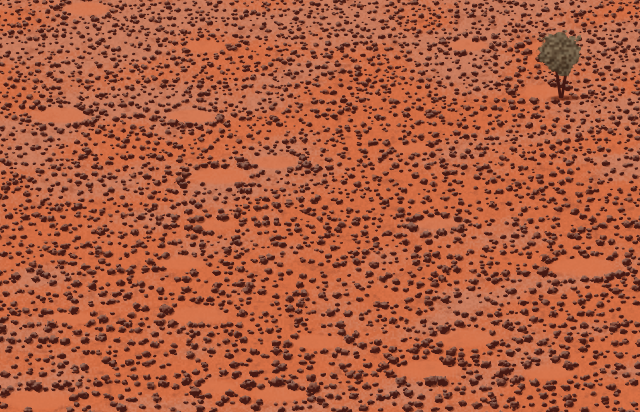
Give the GLSL for this texture, as a WebGL 1 fragment shader.

```glsl
precision highp float;
// Red desert plain seen from above: scattered tufts, bare rings and a lone tree.
uniform vec2 u_resolution;

const vec3 SAND = vec3(0.83, 0.43, 0.265);
const vec3 PALE_SAND = vec3(0.78, 0.50, 0.39);
const vec3 RUST = vec3(0.64, 0.33, 0.22);
const vec3 GREY_LEAF = vec3(0.58, 0.42, 0.36);
const vec3 SHADOW = vec3(0.44, 0.18, 0.10);
const vec3 DARK = vec3(0.26, 0.09, 0.07);

vec2 hash2(vec2 p) {
  vec3 q = fract(p.xyx * vec3(0.1031, 0.1030, 0.0973));
  q += dot(q, q.yzx + 33.33);
  return fract((q.xx + q.yz) * q.zy);
}

float noise(vec2 p) {
  vec2 i = floor(p), f = fract(p);
  f = f * f * (3.0 - 2.0 * f);
  return mix(mix(hash2(i).x, hash2(i + vec2(1, 0)).x, f.x),
             mix(hash2(i + vec2(0, 1)).x, hash2(i + vec2(1, 1)).x, f.x), f.y);
}

float fbm(vec2 p) {
  float sum = 0.0, amp = 0.5;
  for (int i = 0; i < 4; i++) {
    sum += amp * noise(p);
    p = p * 2.07 + 11.3;
    amp *= 0.5;
  }
  return sum;
}

// Relative distance to the nearest bare ellipse: 1 on its rim.
float bareField(vec2 p) {
  vec2 grid = vec2(0.30, 0.135);
  vec2 base = floor(p / grid);
  float nearest = 9.0;
  for (int j = -1; j <= 1; j++) {
    for (int i = -1; i <= 1; i++) {
      vec2 id = base + vec2(i, j);
      vec2 r = hash2(id + 47.0), s = hash2(id + 91.0);
      vec2 centre = (id + 0.2 + 0.6 * r) * grid;
      vec2 radius = vec2(0.085, 0.025) * mix(0.6, 1.05, s.x) * (1.1 - 0.3 * centre.y);
      float d = length((p - centre) / radius) + step(0.65, s.y) * 9.0;
      nearest = min(nearest, d);
    }
  }
  return nearest;
}

// Rows of jittered tufts that shrink with distance, painted far to near.
vec3 plantTufts(vec3 col, vec2 p, float cell, float fill, float seed) {
  const float RECEDE = 0.42;
  float row0 = floor(-log(1.0 - RECEDE * p.y) / (RECEDE * cell));
  float lump = noise(p * 210.0 + seed) - 0.5;
  for (int j = 0; j < 3; j++) {
    float row = row0 + 1.0 - float(j);
    float y = (1.0 - exp(-RECEDE * cell * (row + 0.5))) / RECEDE;
    float h = cell * (1.0 - RECEDE * y);
    float w = h * 1.25;
    float shift = hash2(vec2(row, seed)).x;
    for (int i = -1; i <= 1; i++) {
      float id = floor(p.x / w + shift) + float(i);
      vec2 r = hash2(vec2(id, row) + seed), s = hash2(vec2(id, row) + seed + 131.0);
      vec2 centre = vec2((id - shift + 0.1 + 0.8 * r.x) * w, y + (r.y - 0.5) * 0.8 * h);
      float field = bareField(centre);
      float ring = 1.0 - smoothstep(1.25, 1.65, field);
      float present = step(1.0, field) * step(s.y, fill + 0.3 * ring);
      float size = h * mix(0.2, 0.43, s.x) * (1.0 + 0.35 * ring);
      float soft = 0.0014 / size;
      vec2 q = (p - centre) / size * vec2(0.92, 1.2);
      float shade = 1.0 - smoothstep(0.75 - soft, 1.0 + soft, length(q - vec2(0.3, -0.35)));
      float body = 1.0 - smoothstep(1.0 - soft, 1.0 + soft, length(q) + lump * 0.7);
      float light = smoothstep(-0.25, 0.85, q.y - 0.3 * q.x + lump * 1.1);
      vec3 leaf = mix(DARK, mix(GREY_LEAF, RUST, 0.35 * r.x), light);
      col = mix(col, SHADOW, shade * present * 0.75);
      col = mix(col, leaf, body * present * 0.95);
    }
  }
  return col;
}

float stem(vec2 p, vec2 a, vec2 b, float width) {
  vec2 ab = b - a;
  float t = clamp(dot(p - a, ab) / dot(ab, ab), 0.0, 1.0);
  float d = length(p - a - ab * t);
  return 1.0 - smoothstep(width - 0.0015, width + 0.0015, d);
}

vec3 plantTree(vec3 col, vec2 p) {
  vec2 q = p - vec2(1.36, 0.765);
  float ground = 1.0 - smoothstep(0.5, 1.2, length((q - vec2(0.012, -0.003)) / vec2(0.04, 0.007)));
  col = mix(col, SHADOW, 0.75 * ground);
  float wood = max(stem(q, vec2(0.0), vec2(-0.012, 0.085), 0.0035),
                   stem(q, vec2(0.004, 0.0), vec2(0.017, 0.08), 0.0035));
  col = mix(col, DARK, wood);
  float clumps = fbm(q * 55.0 + 7.0);
  float edge = length((q - vec2(-0.002, 0.108)) / vec2(0.056, 0.053)) + (clumps - 0.47) * 0.9;
  float crown = 1.0 - smoothstep(0.9, 1.03, edge);
  float light = clamp(0.35 + (q.y - 0.1) * 5.0 + (noise(q * 170.0) - 0.5) * 0.9, 0.0, 1.0);
  return mix(col, mix(vec3(0.25, 0.19, 0.13), vec3(0.56, 0.50, 0.39), light), crown * 0.95);
}

void main() {
  vec2 p = gl_FragCoord.xy / u_resolution.y;
  // Sand with slanted drifts, fine grain and a paler far edge.
  float drift = fbm(vec2(p.x * 5.0 + p.y * 4.0, p.y * 16.0 - p.x * 3.0));
  float grain = noise(p * 240.0) - 0.5;
  float pale = smoothstep(0.42, 0.78, drift + 0.22 * p.y * p.y + grain * 0.22);
  vec3 col = mix(SAND, PALE_SAND, pale * 0.85);
  col = mix(col, RUST, 0.5 * smoothstep(0.55, 0.8, fbm(p * vec2(45.0, 75.0))));
  col *= 1.0 + 0.08 * grain;
  float bare = 1.0 - smoothstep(0.7, 1.1, bareField(p));
  col = mix(col, vec3(0.85, 0.47, 0.31), bare * 0.7);
  // Small specks first, then the larger tufts and the tree.
  col = plantTufts(col, p, 0.016, 0.38, 17.0);
  col = plantTufts(col, p, 0.027, 0.85, 59.0);
  col = plantTree(col, p);
  gl_FragColor = vec4(col, 1.0);
}
```
